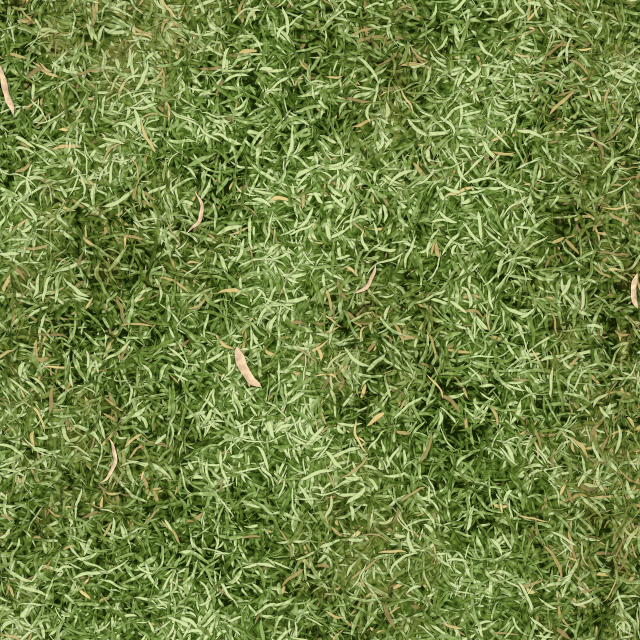
Write a WebGL 1 fragment shader that draws this texture.

```glsl
precision highp float;
// Short mown lawn: layered fine grass blades, straw flecks and a few dry leaves.
uniform vec2 u_resolution;

const vec3 SHADE = vec3(0.15, 0.21, 0.05);
const vec3 DEEP  = vec3(0.31, 0.41, 0.13);
const vec3 GREEN = vec3(0.43, 0.55, 0.22);
const vec3 OLIVE = vec3(0.49, 0.54, 0.23);
const vec3 LIGHT = vec3(0.57, 0.67, 0.37);
const vec3 PALE  = vec3(0.76, 0.83, 0.56);
const vec3 STRAW = vec3(0.76, 0.68, 0.42);
const vec3 THATCH = vec3(0.50, 0.45, 0.20);
const vec3 LEAF  = vec3(0.84, 0.76, 0.58);
const vec3 AVERAGE = vec3(0.437, 0.520, 0.243);

const int   LAYERS = 12;
const int   LEAVES = 6;
const float CELL_LOW = 0.021;      // blade spacing, bottom layer
const float CELL_TOP = 0.035;      // blade spacing, top layer
const float WIDTH_MIN = 0.0012;    // blade half width
const float WIDTH_MAX = 0.0030;
const float SOFTNESS = 0.0011;     // edge blur
const float SHADOW = 0.23;
const float CONTRAST = 1.25;       // final contrast about the average
const float LIFT = 0.016;          // final brightness
const float STRAW_SHARE = 0.07;
const float PATCH_SCALE = 4.0;

vec4 hash4(vec2 p) {
  vec4 q = fract(p.xyxy * vec4(0.1031, 0.1030, 0.0973, 0.1099));
  q += dot(q, q.wzxy + 33.33);
  return fract((q.xxyz + q.yzzw) * q.zywx);
}

mat2 rotation(float a) {
  float c = cos(a), s = sin(a);
  return mat2(c, -s, s, c);
}

float cornerGradient(vec2 cell, vec2 offset) {
  float a = 6.2832 * hash4(cell + 19.0).x;
  return dot(vec2(cos(a), sin(a)), offset);
}

// Gradient noise, roughly -0.7 to 0.7.
float noise(vec2 p) {
  vec2 i = floor(p), f = p - i;
  vec2 u = f * f * f * (f * (f * 6.0 - 15.0) + 10.0);
  vec2 e = vec2(1.0, 0.0);
  return mix(mix(cornerGradient(i, f), cornerGradient(i + e.xy, f - e.xy), u.x),
             mix(cornerGradient(i + e.yx, f - e.yx), cornerGradient(i + e.xx, f - e.xx), u.x), u.y);
}

// Shade from dark gaps (0) to sunlit tips (1).
vec3 grassRamp(float t, float warmth) {
  vec3 c = mix(SHADE, DEEP, smoothstep(0.0, 0.25, t));
  c = mix(c, mix(GREEN, OLIVE, warmth), smoothstep(0.25, 0.5, t));
  c = mix(c, LIGHT, smoothstep(0.5, 0.75, t));
  return mix(c, PALE, smoothstep(0.75, 1.0, t));
}

// x: inside depth of a slim curved blade, y: signed position across it.
vec2 blade(vec2 p, float angle, float halfLength, float halfWidth, float bend) {
  p = rotation(angle) * p;
  float u = p.x / halfLength;
  float across = p.y - bend * halfLength * (u * u - 0.4);
  return vec2(halfWidth * (1.0 - u * u * u * u) - abs(across), across / halfWidth);
}

void main() {
  float size = min(u_resolution.x, u_resolution.y);
  vec2 p = gl_FragCoord.xy / size;
  float soft = max(SOFTNESS, 0.5 / size);

  // Broad patches: warm and worn against cool and lush.
  float tone = noise(p * PATCH_SCALE + 3.7);
  float worn = noise(p * PATCH_SCALE * 0.8 + 11.3);
  float mottle = noise(p * 13.0 + 5.0) + 0.7 * noise(p * 29.0 + 8.0);
  float grain = noise(p * 95.0 + 2.0) + 0.7 * noise(p * 170.0 + 6.0);
  float warmPatch = smoothstep(-0.35, 0.4, worn);
  float thatch = smoothstep(0.1, 0.5, noise(p * 20.0 + 41.0)) * warmPatch;
  float opacity = mix(0.96, 0.85, warmPatch);
  float patchTone = 0.24 * tone + 0.24 * mottle + 0.30 * grain;

  float groundTone = 0.22 + 0.3 * noise(p * 75.0) + patchTone + 0.1 * warmPatch;
  vec3 color = mix(grassRamp(groundTone, warmPatch), THATCH, 0.4 * thatch);

  // Slight warp makes the blade outlines uneven.
  vec2 warped = p + 0.004 * vec2(noise(p * 45.0 + 17.0), noise(p * 45.0 + 63.0));

  // Grass, from the thatch up.
  for (int layer = 0; layer < LAYERS; layer++) {
    float level = float(layer);
    float depth = level / float(LAYERS - 1);
    float cellSize = mix(CELL_LOW, CELL_TOP, depth);
    vec2 g = rotation(level * 0.73) * warped / cellSize + level * 7.31;
    vec2 home = floor(g);
    for (int y = -1; y <= 1; y++) {
      for (int x = -1; x <= 1; x++) {
        vec2 cell = home + vec2(float(x), float(y));
        vec4 place = hash4(cell + level * 57.0);
        vec4 look = hash4(cell + level * 57.0 + 211.5);
        vec2 q = (g - cell - place.xy) * cellSize;
        vec2 b = blade(q, place.z * 6.2832, cellSize * mix(0.3, 0.85, place.w),
                       mix(WIDTH_MIN, WIDTH_MAX, look.x), (look.y - 0.5) * 0.6);
        float t = 0.03 + 0.25 * depth + 0.86 * look.z + patchTone
                + 0.08 * clamp(b.y, -1.0, 1.0);
        float warmth = clamp(warmPatch * 0.8 + look.y * 0.5 - 0.2, 0.0, 1.0);
        vec3 tint = mix(grassRamp(t, warmth), THATCH * (0.6 + 0.8 * look.z), 0.3 * thatch);
        float dry = step(1.0 - STRAW_SHARE * (0.3 + 1.4 * warmPatch), look.w);
        tint = mix(tint, STRAW * (0.8 + 0.35 * look.z), dry * 0.8);
        color *= 1.0 - SHADOW * smoothstep(-2.4 * soft, soft, b.x);
        color = mix(color, tint, opacity * smoothstep(-soft, soft, b.x));
      }
    }
  }

  // Sparse fallen leaves.
  for (int i = 0; i < LEAVES; i++) {
    vec4 place = hash4(vec2(float(i) * 13.7 + 4.0, 83.0));
    vec4 look = hash4(vec2(float(i) * 9.1 + 31.0, 47.0));
    vec2 b = blade(warped - place.xy, place.z * 6.2832, mix(0.025, 0.048, look.x),
                   mix(0.003, 0.008, look.y * look.y), look.z - 0.5);
    color *= 1.0 - SHADOW * smoothstep(-4.0 * soft, soft, b.x);
    vec3 tint = LEAF * (1.0 + 0.08 * b.y + 0.15 * grain);
    color = mix(color, tint, 0.95 * smoothstep(-soft, soft, b.x));
  }

  color = AVERAGE + LIFT + CONTRAST * (color - AVERAGE);
  gl_FragColor = vec4(clamp(color, 0.0, 1.0), 1.0);
}
```
